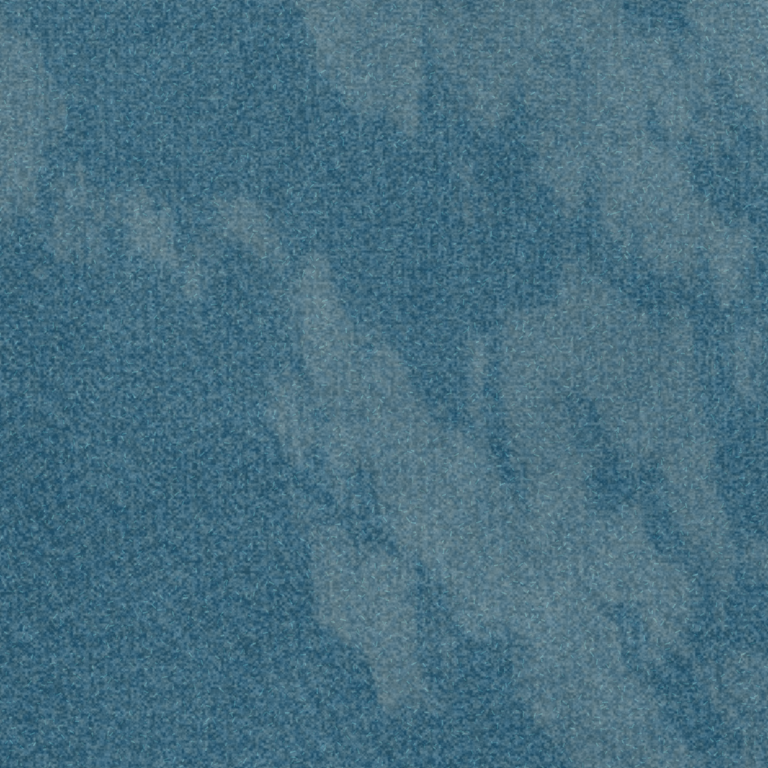
Give the GLSL for this texture, as a WebGL 2 fragment shader.

```glsl
#version 300 es
precision highp float;

uniform vec2 u_resolution;
out vec4 fragColor;

#define GRAIN_CELLS 290.0
#define DUST_CELLS 470.0
#define FLECK_CELLS 112.0
#define FLECK_SHARE 0.45
#define GRAIN_CONTRAST 0.80
#define PATCH_TILT 0.46
#define PATCH_LEVEL 0.545
#define PATCH_LIFT 0.34
#define DEEP_BLUE vec3(0.175, 0.345, 0.430)
#define PALE_BLUE vec3(0.420, 0.565, 0.630)
#define GREY_SHIFT vec3(0.012, -0.014, -0.030)
#define TEAL_SHIFT vec3(-0.030, 0.030, 0.020)

float hash(vec2 p) {
    return fract(sin(dot(p, vec2(127.1, 311.7))) * 43758.5453);
}

float noise(vec2 p) {
    vec2 cell = floor(p);
    vec2 f = fract(p);
    f = f * f * (3.0 - 2.0 * f);
    float low = mix(hash(cell), hash(cell + vec2(1.0, 0.0)), f.x);
    float high = mix(hash(cell + vec2(0.0, 1.0)), hash(cell + 1.0), f.x);
    return mix(low, high, f.y);
}

float fbm(vec2 p) {
    float sum = 0.0;
    float weight = 0.5;
    for (int i = 0; i < 5; i++) {
        sum += weight * noise(p);
        p = mat2(1.6, 1.2, -1.2, 1.6) * p + 7.3;
        weight *= 0.5;
    }
    return sum / 0.97;
}

// Flat plates with narrow soft steps between them
float plates(vec2 p) {
    vec2 stepped = floor(p) + smoothstep(0.92, 1.0, fract(p));
    return noise(stepped);
}

// Worn grey areas: diagonal bands, ragged edges and a few straight creases
float wornPatch(vec2 p) {
    vec2 warped = p + 0.05 * (vec2(fbm(p * 8.0), fbm(p * 8.0 + 31.0)) - 0.5);
    float across = dot(warped, vec2(0.80, 0.60));
    float along = dot(warped, vec2(0.60, -0.80));
    float band = fbm(vec2(across * 6.5, along * 2.4) + 4.7);
    float streak = fbm(vec2(p.x * 34.0, p.y * 13.0) + 12.0);
    float crease = plates(p * vec2(5.3, 4.7) + 0.25 * noise(p * 2.0));
    float level = band + 0.28 * (streak - 0.5) + 0.12 * (crease - 0.5);
    level += PATCH_TILT * (dot(p, vec2(0.50, 0.85)) - 0.675);
    float cover = smoothstep(-0.05, 0.07, level - PATCH_LEVEL);
    return cover * (0.55 + 0.75 * streak);
}

// Short bright fibres in random directions
float flecks(vec2 p) {
    vec2 grid = p * FLECK_CELLS;
    float blur = 0.6 * FLECK_CELLS / u_resolution.y;
    float cover = 0.0;
    for (int y = -1; y <= 1; y++) {
        for (int x = -1; x <= 1; x++) {
            vec2 cell = floor(grid) + vec2(x, y);
            float angle = 6.2832 * hash(cell + 5.1);
            vec2 direction = vec2(cos(angle), sin(angle));
            vec2 center = cell + vec2(hash(cell + 17.3), hash(cell + 41.9));
            vec2 offset = grid - center;
            float halfLength = mix(0.08, 0.34, hash(cell + 63.7));
            float t = clamp(dot(offset, direction), -halfLength, halfLength);
            float dist = length(offset - direction * t) - 0.11;
            float present = step(hash(cell + 88.2), FLECK_SHARE);
            float strength = mix(0.4, 1.0, hash(cell + 23.6));
            cover = max(cover, present * strength * (1.0 - smoothstep(-blur, blur, dist)));
        }
    }
    return cover;
}

void main() {
    vec2 p = gl_FragCoord.xy / u_resolution.y;

    // Broad tone
    float worn = wornPatch(p);
    float cloud = fbm(p * 5.0 + 50.0) - 0.5;
    float mottle = fbm(p * 28.0 + 9.0) - 0.5;
    float tone = 0.285 + PATCH_LIFT * worn + 0.28 * cloud + 0.22 * mottle;

    // Fine grain
    float grain = noise(p * GRAIN_CELLS) - 0.5;
    float dust = noise(p * DUST_CELLS + 19.0) - 0.5;
    float fleck = flecks(p);
    tone += GRAIN_CONTRAST * (grain + 0.5 * dust) * (1.0 - 0.2 * worn);
    tone += 0.40 * fleck;

    // Colour
    vec3 color = mix(DEEP_BLUE, PALE_BLUE, clamp(tone, -0.15, 1.2));
    color += GREY_SHIFT * worn + TEAL_SHIFT * fleck;
    float tint = noise(p * 150.0 + 73.0) - 0.5;
    color += 0.035 * tint * vec3(1.0, 0.1, -0.8);
    fragColor = vec4(color, 1.0);
}
```
